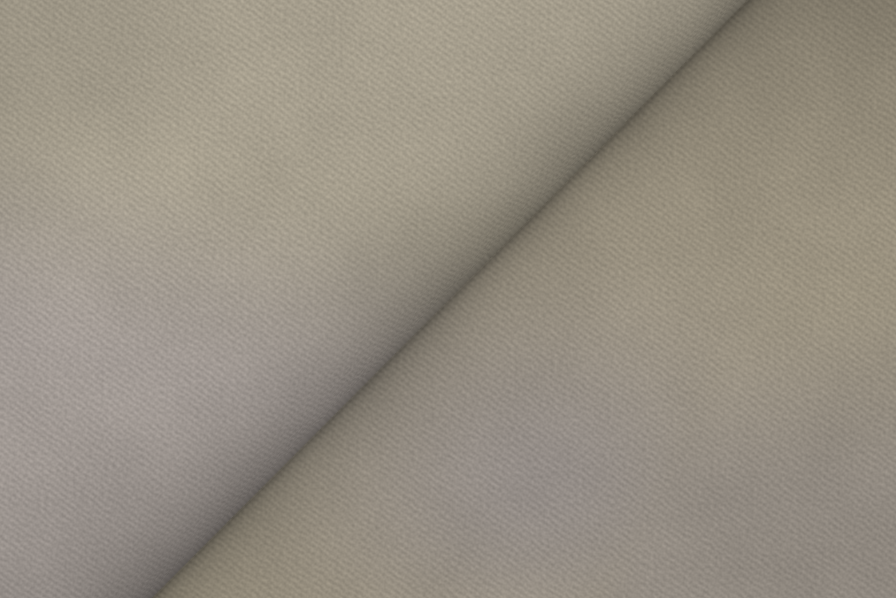
Give the GLSL for this texture, as a Shadertoy shader.

```glsl
// Draws soft twill cloth folded along a diagonal, with a rounded edge and a shadow.
#define FOLD_FOOT vec2(0.254, 0.0)
#define FOLD_DIR normalize(vec2(0.996, 1.0))
#define FOLD_RADIUS 0.20
#define TWILL_PERIOD 0.0098
#define TWILL_DEPTH 0.030
#define TWILL_NORMAL vec2(0.574, 0.819)
#define MOTTLE_DEPTH 0.055
#define GRAIN_DEPTH 0.07
#define WARM_CLOTH vec3(0.655, 0.625, 0.558)
#define COOL_CLOTH vec3(0.640, 0.610, 0.588)

const float TAU = 6.2831853;

vec2 hashGradient(vec2 cell) {
    vec3 h = fract(vec3(cell.xyx) * vec3(0.1031, 0.1030, 0.0973));
    h += dot(h, h.yzx + 33.33);
    float angle = TAU * fract((h.x + h.y) * h.z);
    return vec2(cos(angle), sin(angle));
}

float gradientNoise(vec2 p) {
    vec2 i = floor(p), f = fract(p);
    vec2 u = f * f * f * (f * (f * 6.0 - 15.0) + 10.0);
    vec2 e = vec2(1.0, 0.0);
    float low = mix(dot(hashGradient(i), f),
                    dot(hashGradient(i + e.xy), f - e.xy), u.x);
    float high = mix(dot(hashGradient(i + e.yx), f - e.yx),
                     dot(hashGradient(i + e.xx), f - e.xx), u.x);
    return mix(low, high, u.y);
}

float fbm(vec2 p) {
    float sum = 0.0, weight = 0.6;
    for (int i = 0; i < 5; i++) {
        sum += weight * gradientNoise(p);
        p = mat2(1.6, 1.2, -1.2, 1.6) * p + 7.3;
        weight *= 0.6;
    }
    return sum;
}

// Round soft spot, 1 at its centre
float spot(vec2 p, vec2 centre, vec2 size) {
    vec2 q = (p - centre) / size;
    return exp(-dot(q, q));
}

// Distance over the cloth surface as it bends round the fold
float unrollFold(float d) {
    float bend = clamp(1.0 - d / FOLD_RADIUS, 0.0, 0.96);
    return max(d, FOLD_RADIUS) - FOLD_RADIUS * asin(bend);
}

// Fine ribs and fibre grain, fading when too small to resolve
float weave(vec2 p, float pixel) {
    float wobble = 0.35 * gradientNoise(p * 45.0);
    float rib = sin(TAU * (dot(p, TWILL_NORMAL) / TWILL_PERIOD + wobble));
    float visible = 1.0 - smoothstep(0.3, 0.6, pixel / TWILL_PERIOD);
    float grain = gradientNoise(p * 150.0) + 0.6 * gradientNoise(p * 260.0 + 9.0);
    return TWILL_DEPTH * rib * visible + GRAIN_DEPTH * grain;
}

// Upper layer: bright before the bend, dark where it turns away
vec3 upperCloth(vec2 p, float d) {
    float cool = smoothstep(0.82, 0.42, p.y + 0.22 * p.x);
    vec3 col = mix(WARM_CLOTH, COOL_CLOTH, cool);
    float light = 1.0 - 0.34 * exp(-max(d, 0.0) / 0.075);
    light -= 0.07 * smoothstep(0.45, 0.88, d);
    light -= 0.06 * smoothstep(0.35, 0.0, p.y);
    light -= 0.04 * spot(p, vec2(0.62, 0.55), vec2(0.12, 0.09));
    return col * light;
}

// Lower layer: flat, with the shadow cast beside the fold
vec3 lowerCloth(vec2 p, float d) {
    float cool = spot(p, vec2(0.90, 0.20), vec2(0.34, 0.26));
    cool = max(cool, 0.7 * smoothstep(0.55, 0.15, p.y) * smoothstep(0.8, 1.1, p.x));
    vec3 col = mix(WARM_CLOTH * vec3(1.0, 0.99, 0.97), COOL_CLOTH, cool);
    float away = max(-d, 0.0);
    float light = 0.92 - 0.20 * exp(-away / 0.035) - 0.07 * exp(-away / 0.16);
    light -= 0.10 * spot(p, vec2(1.5, 1.02), vec2(0.34, 0.24));
    light -= 0.06 * spot(p, vec2(1.42, 0.08), vec2(0.32, 0.22));
    light += 0.03 * spot(p, vec2(1.12, 0.50), vec2(0.28, 0.20));
    return col * light;
}

void mainImage(out vec4 fragColor, in vec2 fragCoord) {
    float pixel = 1.0 / iResolution.y;
    vec2 p = fragCoord * pixel;

    // Fold axes: along the edge, and across it towards the upper layer
    vec2 along = FOLD_DIR, across = vec2(-along.y, along.x);
    vec2 rel = p - FOLD_FOOT;
    float d = dot(rel, across);
    float onUpper = smoothstep(-pixel, pixel, d);

    // Surface positions, bent on the upper layer
    vec2 surface = d > 0.0 ? along * dot(rel, along) + across * unrollFold(d)
                           : p + 3.7;

    // Light, large stains and weave
    vec3 col = mix(lowerCloth(p, d), upperCloth(p, d), onUpper);
    float mottle = MOTTLE_DEPTH * fbm(surface * 5.0);
    col *= 1.0 + mottle + weave(surface, pixel);

    // Thin dark contact line under the edge
    col *= 1.0 - 0.14 * exp(-abs(d + 0.003) / 0.006);
    fragColor = vec4(clamp(col, 0.0, 1.0), 1.0);
}
```
